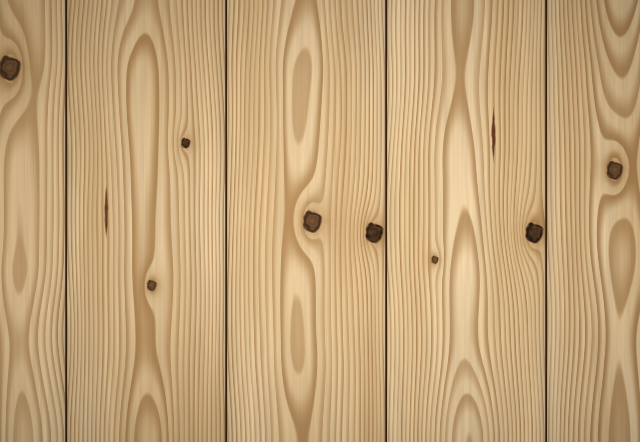
Write a Shadertoy shader that draws this texture.

```glsl
// Five upright pine planks with flowing ring grain, knots, cracks and dark seams.
#define PLANK_WIDTH 0.25
#define FIRST_SEAM 0.1035
#define SEAM_HALF 0.0014
#define RING_FREQ 190.0
#define RING_STRENGTH 0.78
#define VIGNETTE 0.55

const vec3 PALE = vec3(0.92, 0.82, 0.66);
const vec3 HONEY = vec3(0.83, 0.69, 0.49);
const vec3 LATEWOOD = vec3(0.62, 0.45, 0.26);
const vec3 KNOT_BROWN = vec3(0.48, 0.34, 0.21);
const vec3 KNOT_DARK = vec3(0.17, 0.11, 0.07);
const vec3 CRACK = vec3(0.34, 0.18, 0.10);
const vec3 SEAM = vec3(0.20, 0.13, 0.08);

float hash(vec2 p) {
    vec3 q = fract(p.xyx * 0.1031);
    q += dot(q, q.yzx + 33.33);
    return fract((q.x + q.y) * q.z);
}

float noise(vec2 p) {
    vec2 c = floor(p), f = fract(p);
    f = f * f * (3.0 - 2.0 * f);
    return mix(mix(hash(c), hash(c + vec2(1, 0)), f.x),
               mix(hash(c + vec2(0, 1)), hash(c + vec2(1, 1)), f.x), f.y);
}

// Knot centre (xy, inside the plank) and radius (z); kind 0 is central, kind 1 near the edge
vec3 knotOf(float plank, int kind) {
    float odd = mod(plank, 2.0);
    if (kind == 0) {
        float x = 0.65 - plank * (0.055 + 0.06 * odd);
        float swing = (1.0 - 2.0 * odd) * abs(plank - 2.0) * (0.12 - 0.02 * plank);
        return vec3(x * PLANK_WIDTH, 0.345 + swing, 0.016 - 0.008 * odd - 0.001 * plank);
    }
    float k = (plank - 2.5) * (plank - 2.5);
    return vec3((0.95 - 0.09 * k) * PLANK_WIDTH, 0.31 + 0.07 * k, max(0.014 - 0.0033 * k, 0.004));
}

// Distance to a slightly ragged knot centre
float knotDistance(vec2 q, float radius) {
    return length(q * vec2(1.0, 0.85)) + radius * 0.35 * (noise(q / radius * 2.0 + 40.0) - 0.5);
}

// Ring count at a point: an elongated cone cut along its length, pushed aside by knots
float ringPhase(vec2 p, float plank) {
    float x = p.x, swell = 0.0;
    for (int k = 0; k < 2; k++) {
        vec3 knot = knotOf(plank, k);
        vec2 q = p - knot.xy;
        float reach = knot.z * 1.4;
        float d2 = dot(q * vec2(1.0, 0.5), q * vec2(1.0, 0.5));
        x -= q.x * reach * reach / (d2 + reach * reach);
        swell += knot.z * 1.3 * exp(-sqrt(d2) / reach);
    }
    float pith = (0.48 + 0.24 * exp(-2.0 * plank)) * PLANK_WIDTH;
    float u = x - pith + 0.012 * (noise(vec2(p.y * 5.0, plank * 9.0)) - 0.5);
    float depth = 0.048 + 0.035 * noise(vec2(p.y * 2.2 + 3.0, plank * 7.0))
                + 0.010 * noise(vec2(p.y * 7.0, plank * 5.0 + 20.0));
    float waver = 0.005 * noise(vec2(p.x * 28.0 + plank * 31.0, p.y * 6.0));
    return (length(vec2(u, depth)) + swell + waver) * RING_FREQ;
}

void mainImage(out vec4 fragColor, in vec2 fragCoord) {
    vec2 uv = fragCoord / iResolution.xy;
    vec2 p = fragCoord / iResolution.x;
    float px = 1.0 / iResolution.x;
    float across = (p.x - FIRST_SEAM) / PLANK_WIDTH + 1.0;
    float plank = floor(across);
    vec2 local = vec2(fract(across) * PLANK_WIDTH, p.y);

    // Blotchy base and fine fibres
    float blotch = noise(vec2(local.x * 22.0 + plank * 17.0, p.y * 3.0));
    vec3 color = mix(PALE, HONEY, 0.15 + 0.65 * blotch);
    color *= 0.97 + 0.05 * hash(vec2(plank, 4.0));
    float fibre = noise(vec2(p.x * 420.0, p.y * 14.0)) + noise(vec2(p.x * 170.0, p.y * 6.0));
    color *= 1.0 + 0.06 * (fibre - 1.0);

    // Growth rings: slow darkening, then a crisp edge
    float phase = ringPhase(local, plank);
    float blur = fwidth(phase);
    float f = fract(phase);
    float late = smoothstep(0.25, 0.85, f) * (1.0 - smoothstep(1.0 - clamp(blur, 0.12, 0.5), 1.0, f));
    late = mix(late, 0.33, smoothstep(0.35, 0.9, blur));
    float vary = 0.55 + 0.45 * hash(vec2(floor(phase), plank + 11.0));
    color = mix(color, LATEWOOD, late * vary * RING_STRENGTH);

    // Knots with a warm halo, inner rings and a dark rim
    for (int k = 0; k < 2; k++) {
        vec3 knot = knotOf(plank, k);
        vec2 q = local - knot.xy;
        float r = knotDistance(q, knot.z) / knot.z;
        float soft = max(0.12, px / knot.z);
        color = mix(color, LATEWOOD, 0.6 * exp(-0.9 * max(r - 0.8, 0.0)));
        float rim = smoothstep(0.45, 0.95, r);
        float patches = noise(q / knot.z * 2.5 + plank * 8.0);
        float dark = k == 0 ? 0.2 + 0.45 * rim : 0.45 + 0.5 * rim * patches + 0.3 * patches;
        dark += 0.12 * sin(r * 18.0);
        vec3 heart = mix(KNOT_BROWN, KNOT_DARK, clamp(dark, 0.0, 1.0));
        color = mix(color, heart, 1.0 - smoothstep(1.0 - soft, 1.0 + soft, r));
    }

    // A resin crack on every second plank
    vec2 c = local - vec2((0.04 + 0.21 * plank) * PLANK_WIDTH, 0.30 + 0.06 * plank);
    float halfWidth = 0.0027 * (1.0 - c.y * c.y / 0.0014) * (0.6 + 0.6 * noise(p * 150.0));
    float crack = 1.0 - smoothstep(-px, px, abs(c.x) - halfWidth);
    color = mix(color, CRACK, crack * mod(plank, 2.0) * 0.9);

    // Seams with soft shading beside them, then darker corners
    float edge = min(local.x, PLANK_WIDTH - local.x);
    color *= 1.0 - 0.18 * exp(-edge / 0.004);
    color = mix(color, SEAM, 1.0 - smoothstep(SEAM_HALF - px * 0.5, SEAM_HALF + px * 0.5, edge));
    vec2 v = uv - 0.5;
    color *= 1.05 - VIGNETTE * dot(v, v);
    fragColor = vec4(color, 1.0);
}
```
